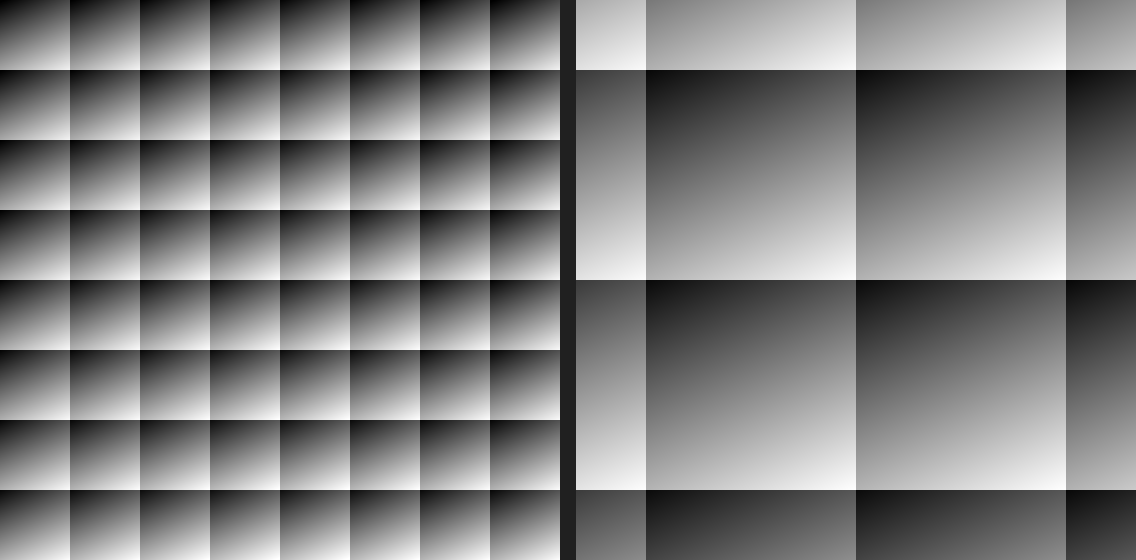
Left, the full canvas; right, a detail of the centre.
Give the GLSL for this pattern, as a WebGL 2 fragment shader.

```glsl
#version 300 es
precision highp float;
// An 8 by 8 grid of grey squares, each shaded by a slanted linear ramp:
// black at its upper left corner, near white at its lower right.
// Slight drifts of tone between rows and columns vary the squares.

uniform vec2 u_resolution;
out vec4 fragColor;

const float REPEATS = 8.0;            // squares across and down
const float RAMP_ACROSS = 0.30;       // brightening from left to right
const float RAMP_DOWN = 0.67;         // brightening from top to bottom
const float BASE_TONE = 0.015;        // tone of the darkest corner
const float ROW_DRIFT = 0.05;         // lower rows are a little lighter
const float COLUMN_DRIFT = 0.015;     // outer columns are a little darker
const int SAMPLES = 4;                // edge smoothing samples per axis
const float TAU = 6.2831853;

// Small tone offset of a whole square
float cellDrift(vec2 cell) {
    vec2 center = (cell + 0.5) / REPEATS;
    float rowShift = ROW_DRIFT * (0.5 - center.y);
    float columnShift = -COLUMN_DRIFT * cos(TAU * center.x);
    return rowShift + columnShift;
}

// Grey level of the wrapped grid at a canvas position
float gridTone(vec2 uv) {
    vec2 gridPos = fract(uv) * REPEATS;
    vec2 cell = floor(gridPos);
    vec2 local = gridPos - cell;
    float ramp = RAMP_ACROSS * local.x + RAMP_DOWN * (1.0 - local.y);
    return clamp(BASE_TONE + ramp + cellDrift(cell), 0.0, 1.0);
}

void main() {
    // Average a small block of samples to smooth the square edges
    vec2 pixelCorner = gl_FragCoord.xy - 0.5;
    float tone = 0.0;
    for (int j = 0; j < SAMPLES; j++) {
        for (int i = 0; i < SAMPLES; i++) {
            vec2 offset = (vec2(i, j) + 0.5) / float(SAMPLES);
            tone += gridTone((pixelCorner + offset) / u_resolution);
        }
    }
    tone /= float(SAMPLES * SAMPLES);
    fragColor = vec4(vec3(tone), 1.0);
}
```
